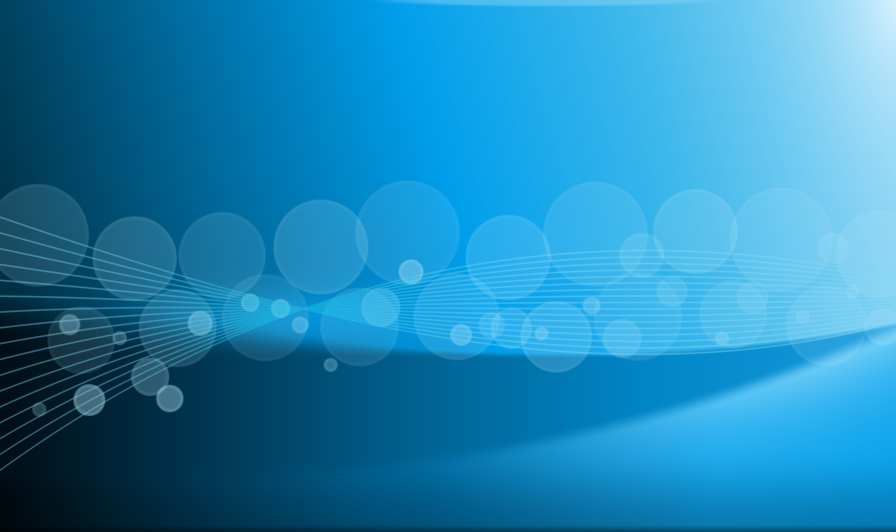
Reproduce this background procedurally as a Shadertoy shader.

```glsl
// Blue abstract backdrop: a diagonal gradient over a dark swath and a glossy lower band,
// crossed by a twisting sheet of thin lines and two loops of translucent discs.
// Lengths are in canvas heights; smooth curves are cubics and simple powers.

const vec3 NIGHT = vec3(0.0, 0.05, 0.08);
const vec3 AZURE = vec3(0.0, 0.62, 0.92);
const vec3 ICE = vec3(0.62, 0.86, 0.97);

// Hash without sine: one number in, three out.
vec3 hash31(float n) {
    vec3 q = fract(vec3(n) * vec3(0.1031, 0.1030, 0.0973));
    q += dot(q, q.yzx + 33.33);
    return fract((q.xxy + q.yzz) * q.zyx);
}

float ramp(float a, float b, float x) {
    return clamp((x - a) / (b - a), 0.0, 1.0);
}

// The two border lines of the sheet, which swap sides where they cross.
float fallingEdge(float x) {
    return 0.592 + x * (-0.3158 + (x - 0.437) * (0.1134 + (x - 0.87) * 0.0564));
}

float risingEdge(float x) {
    return 0.116 + x * (0.5744 + (x - 0.437) * (-0.308 + (x - 0.98) * 0.0284));
}

vec3 skyColor(vec2 p) {
    float s = p.x + 0.3 * (p.y - 0.56);
    vec3 c = mix(vec3(0.0, 0.19, 0.27), vec3(0.0, 0.42, 0.62), ramp(0.0, 0.45, s));
    c = mix(c, AZURE, ramp(0.45, 0.87, s));
    c = mix(c, vec3(0.24, 0.72, 0.92), ramp(0.87, 1.3, s));
    c = mix(c, ICE, ramp(1.3, 1.8, s));

    // Soft light in the corner and a shallow arc on the top edge
    c = mix(c, vec3(0.93, 0.98, 1.0), 0.75 * exp(-length((p - vec2(1.69, 1.0)) * vec2(11.0, 6.5))));
    float arc = length((p - vec2(1.03, 1.0)) / vec2(0.36, 0.014));
    c = mix(c, ICE, 0.4 * (1.0 - smoothstep(0.6, 1.0, arc)));

    // Glow resting on the dark swath
    float glow = exp(-pow((p.y - 0.40) / 0.055, 2.0) - pow((p.x - 0.52) / 0.24, 2.0));
    return c + glow * vec3(0.02, 0.12, 0.17);
}

vec3 swathColor(vec2 p) {
    vec3 c = mix(NIGHT, vec3(0.0, 0.22, 0.33), ramp(0.0, 0.4, p.x));
    c = mix(c, vec3(0.0, 0.39, 0.58), ramp(0.4, 0.8, p.x));
    c = mix(c, vec3(0.0, 0.52, 0.77), ramp(0.8, 1.2, p.x));
    return mix(c, vec3(0.08, 0.61, 0.88), ramp(1.2, 1.68, p.x));
}

vec3 bandColor(vec2 p, float depth) {
    vec3 c = mix(vec3(0.0, 0.04, 0.06), vec3(0.0, 0.38, 0.57), ramp(0.0, 0.66, p.x));
    c = mix(c, AZURE, ramp(0.66, 1.35, p.x));
    float gloss = exp(-max(depth, 0.0) / 0.11) * smoothstep(0.75, 1.65, p.x);
    c = mix(c, vec3(0.56, 0.86, 0.98), 0.85 * gloss);
    return c * mix(0.76, 1.0, smoothstep(0.0, 0.16, p.y));
}

// Coverage of a disc with a faintly brighter rim.
float disc(vec2 p, vec2 center, float radius, float pixel) {
    float d = length(p - center) - radius;
    float rim = 1.0 - smoothstep(0.0, 0.004 + pixel, abs(d + 0.003));
    return (1.0 - smoothstep(-pixel, pixel, d)) * (1.0 + 0.25 * rim);
}

void mainImage(out vec4 fragColor, in vec2 fragCoord) {
    vec2 p = fragCoord / iResolution.y;
    float pixel = 1.0 / iResolution.y;

    // Sky, dark swath, then the glossy band
    float swathTop = 0.332 + 0.07 * pow(abs(p.x - 1.08), 2.0) + 0.09 * pow(max(p.x - 1.08, 0.0), 2.0);
    float soft = mix(0.05, 0.006, smoothstep(0.2, 0.9, p.x));
    vec3 color = mix(swathColor(p), skyColor(p), smoothstep(-soft, soft, p.y - swathTop));
    float depth = 0.09 + 0.29 * pow(p.x / 1.68, 2.6) - p.y;
    color = mix(color, bandColor(p, depth), smoothstep(-0.018, 0.018, depth));

    // Large discs in two staggered rows
    vec3 mist = vec3(0.68, 0.88, 0.96);
    for (int i = 0; i < 19; i++) {
        float n = float(i);
        vec3 h = hash31(n + 3.0);
        float row = mod(n, 2.0);
        vec2 center = vec2(0.077 + 0.0873 * n, mix(0.54, 0.385, row));
        center += (h.xy - 0.5) * vec2(0.03, 0.055);
        float radius = mix(0.078, 0.062, row) + 0.022 * h.z;
        color = mix(color, mist, (0.11 + 0.13 * h.x) * disc(p, center, radius, pixel));
    }

    // Small discs scattered along the sheet
    for (int i = 0; i < 27; i++) {
        float n = float(i);
        vec3 h = hash31(n + 41.0);
        float x = 1.68 * fract(0.618 * n + 0.1);
        vec2 center = vec2(x, mix(0.33, 0.46, x / 1.68) + 0.22 * (h.x - 0.5));
        float radius = 0.013 + 0.03 * h.y * h.y;
        color = mix(color, mist, (0.16 + 0.24 * h.z) * disc(p, center, radius, pixel));
    }

    // Sheet of lines blended between its two edges
    float fall = fallingEdge(p.x);
    float rise = risingEdge(p.x);
    float lines = 0.0;
    for (int i = 0; i < 17; i++) {
        float d = abs(p.y - mix(fall, rise, float(i) / 16.0));
        lines = max(lines, 1.0 - smoothstep(0.0, 0.0012 + pixel, d));
    }
    float crossing = exp(-pow((p.x - 0.55) / 0.28, 2.0));
    vec3 lineColor = mix(vec3(0.52, 0.86, 0.96), vec3(0.12, 0.80, 0.92), crossing);
    color = mix(color, lineColor, 0.42 * lines);

    // Thin shade on the bottom edge
    color *= mix(0.65, 1.0, smoothstep(0.0, 0.015, p.y));
    fragColor = vec4(clamp(color, 0.0, 1.0), 1.0);
}
```
